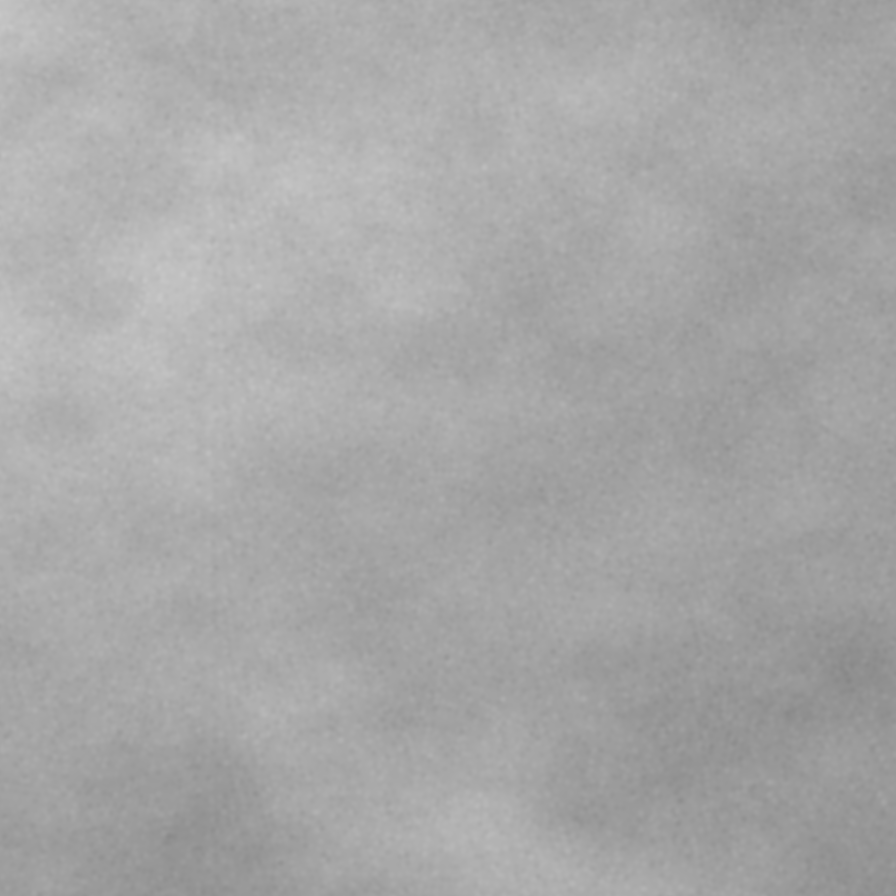
Give the GLSL for this texture, as a WebGL 1 fragment shader.

```glsl
precision highp float;
// Soft grey cloud, brightest at the upper left, under a fine even grain.
// Octaves of cellular noise (smooth blobs around jittered points) form the
// mottling; broad Gaussian falloffs set the light, a fine octave the grain.

uniform vec2 u_resolution;

const float BASE_GREY    = 0.617;
const vec2  GLOW_CENTER  = vec2(0.12, 0.84);
const vec2  GLOW_RADIUS  = vec2(0.42, 0.40);
const float GLOW_GAIN    = 0.142;
const vec2  SHADE_CENTER = vec2(0.14, 0.0);
const vec2  SHADE_RADIUS = vec2(0.24, 0.13);
const float SHADE_GAIN   = 0.04;

const int   OCTAVES      = 5;
const vec2  CLOUD_CELLS  = vec2(2.8, 4.0);  // fewer across: wider than tall
const float CLOUD_GAIN   = 0.053;
const float GLOW_CONTRAST = 0.5;            // extra mottling in the glow
const float OCTAVE_DECAY = 0.59;
const float GRAIN_CELLS  = 150.0;
const float GRAIN_GAIN   = 0.022;

// Three random values in 0..1 for a cell
vec3 hash3(vec2 cell) {
  vec3 p = fract(cell.xyx * vec3(0.1031, 0.1030, 0.0973));
  p += dot(p, p.yxz + 33.33);
  return fract((p.xxy + p.yzz) * p.zyx);
}

// Cellular noise: one light or dark soft blob per cell, averaging zero
float blobNoise(vec2 p) {
  vec2 cell = floor(p);
  vec2 local = p - cell;
  float sum = 0.0;
  for (int y = -1; y <= 1; y++) {
    for (int x = -1; x <= 1; x++) {
      vec2 offset = vec2(float(x), float(y));
      vec3 rnd = hash3(cell + offset);
      vec2 toPoint = offset + rnd.xy - local;
      float falloff = max(0.0, 1.0 - dot(toPoint, toPoint));
      sum += (2.0 * rnd.z - 1.0) * falloff * falloff * falloff;
    }
  }
  return sum;
}

// Layered blobs, each octave finer and fainter
float cloud(vec2 uv) {
  vec2 p = uv * CLOUD_CELLS + 17.0;
  float sum = 0.0;
  float weight = 1.0;
  for (int i = 0; i < OCTAVES; i++) {
    sum += weight * blobNoise(p);
    p = p * 2.03 + vec2(13.7, 41.3);
    weight *= OCTAVE_DECAY;
  }
  return sum;
}

float gaussian(vec2 p, vec2 center, vec2 radius) {
  vec2 d = (p - center) / radius;
  return exp(-dot(d, d));
}

void main() {
  vec2 uv = gl_FragCoord.xy / u_resolution;

  // Broad light and shade
  float glow = gaussian(uv, GLOW_CENTER, GLOW_RADIUS);
  float shade = gaussian(uv, SHADE_CENTER, SHADE_RADIUS);
  float grey = BASE_GREY + GLOW_GAIN * glow - SHADE_GAIN * shade;

  // Mottling and grain
  grey += CLOUD_GAIN * (1.0 + GLOW_CONTRAST * glow) * cloud(uv);
  grey += GRAIN_GAIN * blobNoise(uv * GRAIN_CELLS + 311.0);

  gl_FragColor = vec4(vec3(grey), 1.0);
}
```
